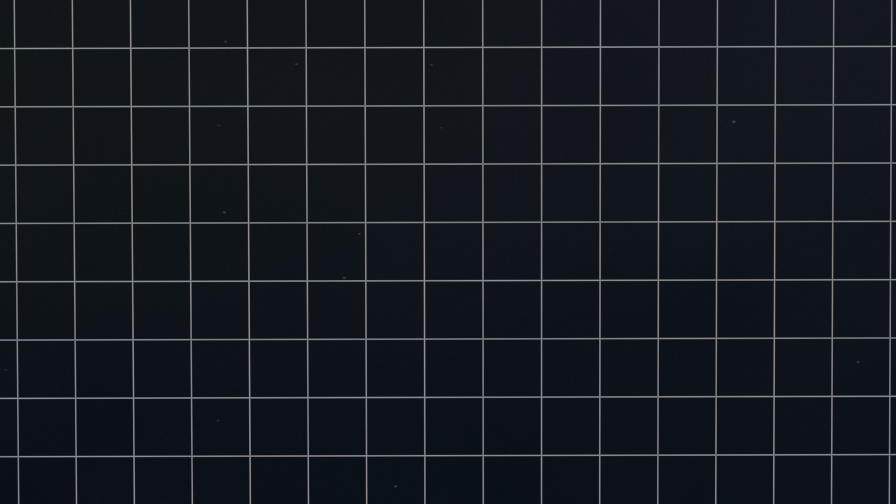
This pattern is drawn by a Shadertoy shader. Its source:

```glsl
// Thin pale grid on a dark blue-black board, about 15 squares by 8.5.
// Slightly converging, bent line coordinates give the grid; value noise
// varies its brightness, and a hashed loop scatters faint dust specks.

float hash(vec2 p) {
    vec3 q = fract(vec3(p.xyx) * 0.1031);
    q += dot(q, q.yzx + 33.33);
    return fract((q.x + q.y) * q.z);
}

float noise(vec2 p) {
    vec2 i = floor(p), f = fract(p);
    f = f * f * (3.0 - 2.0 * f);
    return mix(mix(hash(i), hash(i + vec2(1, 0)), f.x),
               mix(hash(i + vec2(0, 1)), hash(i + vec2(1, 1)), f.x), f.y);
}

// Dark board: lighter at the top, bluer to the right, with soft mottling
vec3 boardColor(vec2 p, float aspect) {
    vec3 color = mix(vec3(0.040, 0.064, 0.090), vec3(0.070, 0.087, 0.106), smoothstep(0.0, 0.9, p.y));
    color += vec3(0.004, 0.001, 0.016) * (p.x / aspect - 0.3);
    color += 0.008 * (noise(p * 5.0) - 0.5);
    return color + 0.006 * (hash(floor(p * 288.0)) - 0.5);
}

// Distances to the nearest vertical (x) and horizontal (y) line
vec2 gridDistance(vec2 p, out vec2 lineId) {
    vec2 pitch = vec2(0.11516 + 0.00093 * p.y, 0.1157);
    float bend = mix(0.5, 1.0, p.y) * (0.0023 * cos(3.65 * (p.x - 1.306)) - 0.0009);
    vec2 cell = (p - vec2(1.0741 + bend, 0.0938 + 0.0024 * p.x)) / pitch;
    lineId = floor(cell + 0.5);
    return abs(cell - lineId) * pitch;
}

// Small dust specks, denser toward the top
float dust(vec2 p, float aspect, float pixel) {
    float amount = 0.0;
    for (int i = 0; i < 15; i++) {
        float id = float(i) + 1.0;
        vec2 center = vec2(hash(vec2(id, 3.7)) * aspect, sqrt(hash(vec2(id, 9.2))));
        vec2 offset = (p - center) * vec2(0.7, 1.0);
        float radius = mix(0.0008, 0.0024, hash(vec2(id, 5.1)));
        float speck = 1.0 - smoothstep(radius - pixel, radius + pixel, length(offset));
        amount = max(amount, speck * mix(0.15, 0.6, hash(vec2(id, 7.4))));
    }
    return amount;
}

void mainImage(out vec4 fragColor, in vec2 fragCoord) {
    vec2 p = fragCoord / iResolution.y;
    float aspect = iResolution.x / iResolution.y;
    float pixel = 1.0 / iResolution.y;

    vec3 color = boardColor(p, aspect);
    color = mix(color, vec3(0.48, 0.49, 0.50), dust(p, aspect, pixel));

    // Soft hairlines, each with its own strength and uneven along its length
    vec2 lineId;
    vec2 d = gridDistance(p, lineId);
    float edge = 0.75 * pixel;
    vec2 ink = 1.0 - smoothstep(vec2(0.0015 - edge), vec2(0.0015 + edge), d);
    ink.x *= 0.88 + 0.10 * hash(vec2(lineId.x + 40.0, 2.0)) + 0.08 * noise(vec2(lineId.x * 7.0, p.y * 14.0));
    ink.y *= 0.88 + 0.10 * hash(vec2(lineId.y + 80.0, 6.0)) + 0.08 * noise(vec2(p.x * 14.0, lineId.y * 7.0));

    // Pale grey ink drifting between warm and violet
    vec3 lineColor = mix(vec3(0.58, 0.56, 0.55), vec3(0.56, 0.56, 0.61), noise(p * 4.0 + 11.0));
    color = mix(color, lineColor, max(ink.x, ink.y));

    fragColor = vec4(color, 1.0);
}
```
